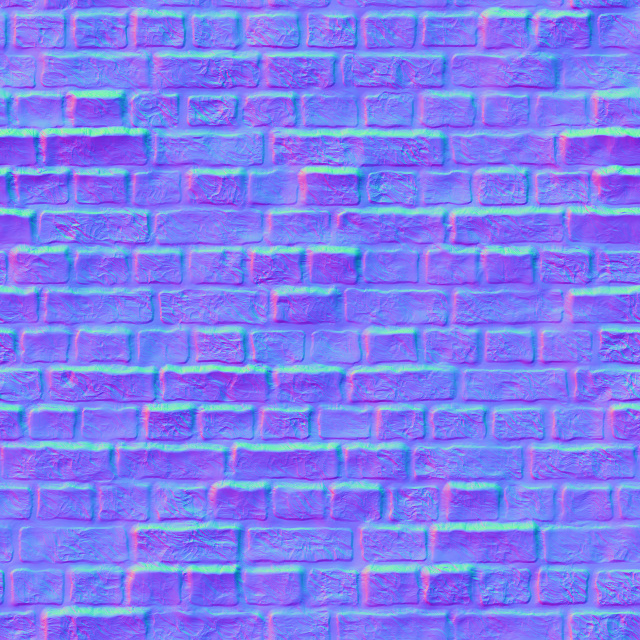
Reproduce this texture map procedurally as a three.js fragment shader.

```glsl
// Tangent-space normal map of a rough brick wall: header and stretcher courses in soft mortar.
varying vec2 vUv;

const float COURSES = 16.0;        // rows of brick, counted from the top
const float HEADERS = 11.0;        // short bricks in each even course
const float STRETCHERS = 6.0;      // bricks in each odd course, one of them a closer
const float CLOSER = 0.111;        // width of the closer
const float LONG_COURSE = 3.0;     // course where the closer joins its neighbour
const float TOP_OFFSET = 0.018;
const float GAP = 0.0090;          // mortar width
const float CORNER = 0.008;
const float JITTER = 0.010;        // wander of the upright joints
const float WOBBLE = 0.004;        // unevenness of the brick outline
const float RAGGED = 0.0040;       // fine chips along the outline
const float LIFT = 0.0020;         // height of a brick over the mortar
const float TILT = 0.0115;         // most that a top edge leans out
const float LIP = 0.0012;          // crisp step at the brick edge
const float SWELL = 0.0070;        // mortar bulge round leaning bricks
const float SWELL_REACH = 0.033;
const float ROUGHNESS = 0.0030;
const float SAMPLE_STEP = 0.0008;
const float BLUE_MAX = 0.985;
const float TAU = 6.2832;

float hash(vec2 p) {
  vec3 q = fract(p.xyx * vec3(0.1031, 0.1030, 0.0973));
  q += dot(q, q.yzx + 33.33);
  return fract((q.x + q.y) * q.z);
}

// Value noise that tiles over the unit square
float noise(vec2 p, float period) {
  p *= period;
  vec2 i = floor(p), f = fract(p);
  f = f * f * f * (f * (f * 6.0 - 15.0) + 10.0);
  vec2 a = mod(i, period), b = mod(i + 1.0, period);
  return mix(mix(hash(a), hash(vec2(b.x, a.y)), f.x),
             mix(hash(vec2(a.x, b.y)), hash(b), f.x), f.y);
}

// Crumpled creases, every other octave slanted; centred on zero
float creases(vec2 p) {
  vec2 q = p + 0.012 * vec2(noise(p, 41.0), noise(p + 0.37, 37.0));
  float sum = -1.1, amplitude = 1.0, period = 36.0;
  for (int o = 0; o < 4; o++) {
    vec2 slanted = q + vec2(q.y * mod(float(o), 2.0), 0.0);
    float n = noise(slanted + 0.17 * float(o), period);
    sum += amplitude * mix(n, 1.0 - abs(2.0 * n - 1.0), 0.5);
    amplitude *= 0.6;
    period *= 2.0;
  }
  return sum;
}

// Upright joint to the left of brick i
float jointAt(float course, float i) {
  bool header = mod(course, 2.0) < 0.5;
  float count = header ? HEADERS : STRETCHERS;
  float j = mod(i, count);
  if (course == LONG_COURSE && j == 3.0) j = 2.0;
  float lower = step(course, 13.5);
  float start = 0.052 * pow(course / 13.0, 4.0) * lower;
  float stretcher = (1.0 - CLOSER) / (STRETCHERS - 1.0);
  float x = j / HEADERS + 0.018;
  if (!header) {
    x = j * stretcher - step(2.5, j) * (stretcher - CLOSER) + 0.0586;
    start += step(10.0, course) * lower / HEADERS;
  }
  return floor(i / count) + x + start + (hash(vec2(j + 3.0, course + 7.0)) - 0.5) * JITTER;
}

float roundBox(vec2 p, vec2 halfSize) {
  vec2 d = abs(p) - halfSize + CORNER;
  return length(max(d, 0.0)) + min(max(d.x, d.y), 0.0) - CORNER;
}

float wallHeight(vec2 p) {
  float crease = creases(p);
  float patches = noise(p + 0.71, 17.0);
  float grain = ROUGHNESS * crease * mix(0.5, 1.5, patches);
  float lip = LIP * mix(0.0, 1.8, noise(p + 0.29, 43.0));
  float height = 0.15 * grain + 0.010 * noise(p, 11.0) + 0.004 * noise(p, 23.0);
  p += WOBBLE * (vec2(noise(p, 58.0), noise(p + 0.53, 53.0)) - 0.5);

  // Courses grow a little taller toward the bottom
  float down = 1.0 - p.y - TOP_OFFSET;
  float s = TAU * (down - 0.9);
  float c = COURSES * (down + 0.0065 - 0.0052 * sin(s) - 0.0026 * sin(2.0 * s));

  for (int k = -1; k <= 1; k++) {
    float row = floor(c) + float(k);
    float course = mod(row, COURSES);
    float up = (row + 0.5 - c) / COURSES;
    if (abs(up) > 0.0625) continue;
    float count = mod(course, 2.0) < 0.5 ? HEADERS : STRETCHERS;
    float right = jointAt(course, 0.0);
    for (int i = 0; i < 11; i++) {
      if (float(i) >= count) break;
      float left = right;
      right = jointAt(course, float(i) + 1.0);
      float middle = 0.5 * (left + right);
      vec2 halfSize = 0.5 * vec2(right - left, 1.0 / COURSES) - 0.5 * GAP;
      vec2 q = vec2(fract(p.x - middle + 0.5) - 0.5, up);
      if (halfSize.x < GAP || abs(q.x) > halfSize.x + 0.04) continue;

      // Each brick has its own size, lean and wear; leaning ones cluster
      vec2 id = vec2(float(i) + 17.0, course + 41.0);
      float wear = hash(id + 23.0), skew = hash(id + 57.0) - 0.5;
      float lean = 0.65 * hash(id) + 0.5 * noise(vec2(middle, course / COURSES), 6.0);
      lean *= lean;
      halfSize -= 0.002 * vec2(wear, hash(id + 71.0));
      q.y += 0.04 * skew * q.x;
      float d = roundBox(q, halfSize) + RAGGED * crease;
      vec2 face = clamp(q / halfSize, -1.0, 1.0);

      // The face leans downward and rounds off toward its ends
      float proud = LIFT * (0.6 + 0.7 * wear) + 0.005 * skew * face.x
                  + TILT * mix(-0.05, 1.0, lean) * (0.72 + face.y) * (1.0 - 0.4 * face.x * face.x);
      float bevel = 1.0 - smoothstep(-0.007, 0.009, d);
      float body = 1.0 - smoothstep(-0.0025, 0.002, d);
      float swell = 1.0 - smoothstep(-0.004, SWELL_REACH, d);
      height += proud * bevel + lip * body + SWELL * lean * swell
              + grain * body * mix(0.6, 1.5, wear);
    }
  }
  return height;
}

void main() {
  vec2 e = vec2(SAMPLE_STEP, 0.0);
  vec2 slope = vec2(wallHeight(vUv + e.xy) - wallHeight(vUv - e.xy),
                    wallHeight(vUv + e.yx) - wallHeight(vUv - e.yx)) / (2.0 * SAMPLE_STEP);
  // Red rises to the left, green rises upward
  vec3 normal = normalize(vec3(slope.x, -slope.y, 1.0));
  vec3 color = 0.5 + 0.5 * normal;
  gl_FragColor = vec4(color.rg, color.b * BLUE_MAX, 1.0);
}
```
